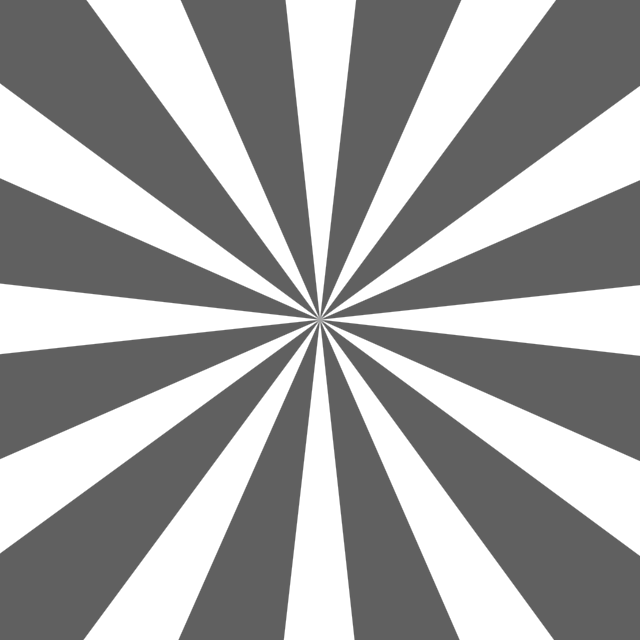
Write a Shadertoy shader that draws this background.

```glsl
const float TAU = 6.2831853;
const float RAY_COUNT = 12.0;

// Coverage of evenly spaced wedges around the origin
float sunburst(vec2 p, float halfWidth, float tilt, float blur) {
    float spacing = TAU / RAY_COUNT;
    float angle = atan(p.y, p.x) - tilt;
    float offset = abs(mod(angle + 0.5 * spacing, spacing) - 0.5 * spacing);

    // Perpendicular distance to the nearest wedge edge
    float radius = length(p);
    float edge = radius * sin(halfWidth - offset);
    float coverage = clamp(0.5 + edge / blur, 0.0, 1.0);

    // Fade to the mean coverage where wedges are thinner than a pixel
    float average = 2.0 * halfWidth / spacing;
    return mix(average, coverage, smoothstep(blur, 5.0 * blur, radius));
}

void mainImage(out vec4 fragColor, in vec2 fragCoord) {
    vec2 p = (fragCoord - 0.5 * iResolution.xy) / iResolution.y;
    p.y -= 0.0005;

    vec3 darkGray = vec3(0.378);
    vec3 white = vec3(1.0);

    float rays = sunburst(p, radians(6.3), radians(-0.145), 1.2 / iResolution.y);
    fragColor = vec4(mix(darkGray, white, rays), 1.0);
}
```
